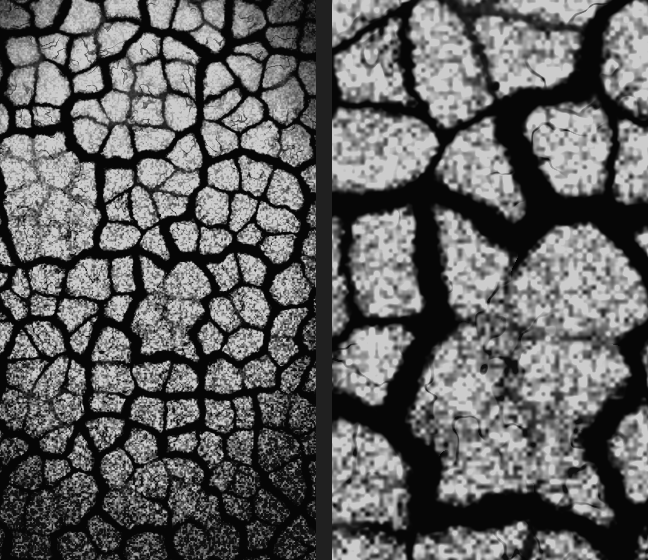
Left, the full canvas; right, a detail of the centre.
This texture is drawn by a Shadertoy shader. Its source:

```glsl
// Cracked dry earth in black and white: small Voronoi clods grouped into large
// plates. Borders between plates are wide cracks, borders inside a plate are
// narrow. Broken veins, film grain and uneven light are laid on top.

#define CLODS_ACROSS 9.5     // small cells per canvas width
#define PLATE_RATIO 0.32     // plate grid frequency relative to clods
#define WIDE_CRACK 0.0125    // half width, in canvas widths
#define NARROW_CRACK 0.0042
#define CORNER_ROUND 0.14    // in clod units
#define GRAIN_SCALE 205.0
#define GRAIN_AMOUNT 1.15
#define VEIN_SCALE 21.0
#define CRACK_TONE 0.025
#define BRIGHTEST 0.80

vec2 hash2(vec2 p) {
    vec3 q = fract(p.xyx * vec3(0.1031, 0.1030, 0.0973));
    q += dot(q, q.yzx + 33.33);
    return fract((q.xx + q.yz) * q.zy);
}

float noise(vec2 p) {
    vec2 i = floor(p), f = fract(p);
    f = f * f * (3.0 - 2.0 * f);
    float low = mix(hash2(i).x, hash2(i + vec2(1, 0)).x, f.x);
    float high = mix(hash2(i + vec2(0, 1)).x, hash2(i + vec2(1, 1)).x, f.x);
    return mix(low, high, f.y);
}

float fbm(vec2 p) {
    return 0.55 * noise(p) + 0.3 * noise(p * 2.1 + 17.0) + 0.15 * noise(p * 4.3 + 41.0);
}

float smoothMin(float a, float b, float k) {
    float h = max(k - abs(a - b), 0.0) / k;
    return min(a, b) - 0.25 * k * h * h;
}

vec2 clodSite(vec2 cell) {
    return cell + 0.12 + 0.76 * hash2(cell + 5.0);
}

// Identity of the plate that owns a clod; a long fault splits the plates
vec2 plateOf(vec2 site) {
    vec2 s = site * PLATE_RATIO, base = floor(s), owner = base;
    float nearest = 1e3;
    for (int j = -1; j <= 1; j++)
    for (int i = -1; i <= 1; i++) {
        vec2 cell = base + vec2(i, j);
        vec2 r = cell + 0.1 + 0.8 * hash2(cell + 71.0) - s;
        if (dot(r, r) < nearest) { nearest = dot(r, r); owner = cell; }
    }
    vec2 c = site / CLODS_ACROSS;
    float fault = 0.28 + 0.3 * c.x + 0.3 * c.x * c.x;
    return owner + 100.0 * step(fault, c.y);
}

// x: distance to any clod border, y: to a plate border, z: plate random
vec3 crackDistances(vec2 p) {
    vec2 base = floor(p), home = base, site = p;
    float nearest = 1e3;
    for (int j = -1; j <= 1; j++)
    for (int i = -1; i <= 1; i++) {
        vec2 cell = base + vec2(i, j), s = clodSite(cell);
        float d = dot(s - p, s - p);
        if (d < nearest) { nearest = d; home = cell; site = s; }
    }
    vec2 plate = plateOf(site);
    float clodEdge = 1.0, plateEdge = 1.0;
    for (int j = -2; j <= 2; j++)
    for (int i = -2; i <= 2; i++) {
        if (i == 0 && j == 0) continue;
        vec2 other = clodSite(home + vec2(i, j));
        float d = dot(0.5 * (site + other) - p, normalize(other - site));
        clodEdge = smoothMin(clodEdge, d, CORNER_ROUND);
        if (distance(plateOf(other), plate) > 0.5)
            plateEdge = smoothMin(plateEdge, d, CORNER_ROUND);
    }
    return vec3(clodEdge, plateEdge, hash2(plate + 13.0).x);
}

void mainImage(out vec4 fragColor, in vec2 fragCoord) {
    vec2 p = fragCoord / iResolution.x;
    vec2 uv = fragCoord / iResolution.xy;

    // Wavy, ragged borders
    vec2 warp = vec2(fbm(p * 7.0), fbm(p * 7.0 + 60.0)) - 0.5;
    vec2 ragged = vec2(fbm(p * 32.0 + 9.0), fbm(p * 32.0 + 90.0)) - 0.5;
    vec2 q = p + 0.05 * warp + 0.016 * ragged;
    vec3 crack = crackDistances(q * CLODS_ACROSS);

    float grain = 0.62 * noise(p * GRAIN_SCALE) + 0.38 * noise(p * GRAIN_SCALE * 0.52 + 33.0) - 0.5;
    float rough = 0.005 * grain;
    float clodEdge = crack.x / CLODS_ACROSS + rough;
    float plateEdge = crack.y / CLODS_ACROSS + rough;

    // Light: bright upper area, dim bottom and corners
    float light = mix(0.47, 0.76, smoothstep(0.0, 0.8, uv.y));
    vec2 off = (uv - vec2(0.45, 0.58)) * vec2(1.05, 1.15);
    light *= 1.0 - 0.75 * smoothstep(0.3, 1.0, dot(off, off) * 1.9);
    float tone = light + 0.2 * (fbm(p * 26.0) - 0.5);
    tone *= mix(0.78, 1.04, smoothstep(0.0, 0.028, clodEdge));

    // Broken hairline veins
    float ridge = abs(fbm(q * VEIN_SCALE + 3.0) - 0.5);
    float vein = 1.0 - smoothstep(0.008, 0.05, ridge);
    tone *= 1.0 - 0.5 * vein * smoothstep(0.35, 0.65, noise(p * 13.0 + 7.0));

    // Grain is strongest below the soft upper part
    float grainGain = mix(1.0, 0.32, smoothstep(0.55, 0.88, uv.y));
    tone = clamp(tone + GRAIN_AMOUNT * grainGain * grain, 0.06, BRIGHTEST);

    // Cracks; some plates stay nearly whole
    float soft = mix(0.0055, 0.009, smoothstep(0.75, 1.0, uv.y));
    float variation = noise(p * 10.0 + 21.0);
    float narrow = NARROW_CRACK * mix(0.55, 1.3, variation);
    float wide = WIDE_CRACK * mix(0.75, 1.2, noise(p * 5.0 + 2.0));
    float narrowStrength = mix(0.3, 1.0, smoothstep(0.12, 0.24, crack.z));
    narrowStrength *= mix(0.65, 1.0, smoothstep(0.2, 0.5, variation));
    float solid = 1.0 - narrowStrength * (1.0 - smoothstep(narrow - 0.002, narrow + soft, clodEdge));
    solid *= smoothstep(wide - 0.003, wide + soft, plateEdge);

    fragColor = vec4(vec3(mix(CRACK_TONE, tone, solid)), 1.0);
}
```
